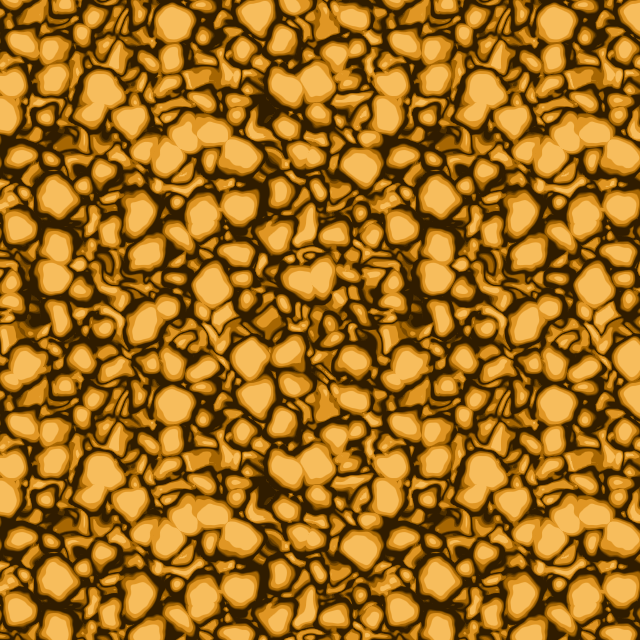
Write a Shadertoy shader that draws this texture.

```glsl
// Amber pebbles packed in dark, wiggly crevices, cut into six flat tones.
// One height field holds warped discs with moats over folded gradient noise;
// all of its parts repeat with the same tile, so the pattern is seamless.

const float TILE = 0.597;          // tile size in canvas heights
const float PEBBLE_CELLS = 10.0;   // pebble grid cells per tile
const float SHARD_CELLS = 18.0;    // folded noise cells per tile
const float WARP_CELLS = 13.0;     // warp noise cells per tile
const float SHARD_WARP = 0.035;    // bending of the shards, in tiles
const float PEBBLE_WARP = 0.020;   // bending of the pebbles, in tiles
const float MIN_RADIUS = 0.06;     // pebble radii, in grid cells
const float MAX_RADIUS = 0.41;
const float PEBBLE_SLOPE = 3.4;    // steepness of the pebble sides
const float MOAT_DEPTH = 0.5;
const float MOAT_INNER = -0.20;    // moat fade, in cells from the pebble top
const float MOAT_OUTER = -0.34;

// Heights at which each next tone begins
const float DEEP_LEVEL = 0.08;
const float BROWN_LEVEL = 0.13;
const float OCHRE_LEVEL = 0.185;
const float AMBER_LEVEL = 0.34;
const float TOP_LEVEL = 0.65;

const vec3 CREVICE = vec3(0.19, 0.11, 0.00);
const vec3 DEEP    = vec3(0.31, 0.19, 0.00);
const vec3 BROWN   = vec3(0.48, 0.29, 0.00);
const vec3 OCHRE   = vec3(0.65, 0.40, 0.01);
const vec3 AMBER   = vec3(0.88, 0.59, 0.14);
const vec3 HONEY   = vec3(0.97, 0.74, 0.36);

float hash(vec2 p) {
    return fract(sin(dot(p, vec2(127.1, 311.7))) * 43758.5453);
}

// Slope of one lattice corner, wrapped at the period
float corner(vec2 cell, vec2 offset, float period, float seed) {
    float angle = 6.28319 * hash(mod(cell, period) + seed);
    return dot(vec2(cos(angle), sin(angle)), offset);
}

// Periodic gradient noise, roughly -1 to 1
float noise(vec2 tilePos, float period, float seed) {
    vec2 p = tilePos * period;
    vec2 i = floor(p), f = p - i;
    vec2 u = f * f * f * (f * (f * 6.0 - 15.0) + 10.0);
    vec2 e = vec2(1.0, 0.0);
    float low = mix(corner(i, f, period, seed),
                    corner(i + e.xy, f - e.xy, period, seed), u.x);
    float high = mix(corner(i + e.yx, f - e.yx, period, seed),
                     corner(i + e.xx, f - e.xx, period, seed), u.x);
    return 1.6 * mix(low, high, u.y);
}

// Signed distance into the nearest pebble top, in grid cells
float pebbles(vec2 tilePos) {
    vec2 p = tilePos * PEBBLE_CELLS;
    vec2 base = floor(p);
    float inside = -2.0;
    for (int y = -1; y <= 1; y++) {
        for (int x = -1; x <= 1; x++) {
            vec2 cell = base + vec2(x, y);
            vec2 id = mod(cell, PEBBLE_CELLS);
            vec2 jitter = vec2(hash(id + 3.7), hash(id + 41.3));
            vec2 centre = cell + mix(vec2(0.1), vec2(0.9), jitter);
            float radius = mix(MIN_RADIUS, MAX_RADIUS, hash(id + 87.9));
            inside = max(inside, radius - length(p - centre));
        }
    }
    return inside;
}

float height(vec2 t) {
    vec2 bend = vec2(noise(t, WARP_CELLS, 11.3), noise(t, WARP_CELLS, 57.1));

    // Pebbles with slightly rough rims
    float inside = pebbles(t + PEBBLE_WARP * bend);
    inside += 0.05 * noise(t, 2.0 * SHARD_CELLS, 23.9);
    float stone = TOP_LEVEL + PEBBLE_SLOPE * inside;

    // Shards parted by the zero lines of the noise
    vec2 q = t + SHARD_WARP * bend.yx;
    float shard = abs(noise(q, SHARD_CELLS, 71.7)
                      + 0.3 * noise(q, 2.0 * SHARD_CELLS, 5.3));

    float moat = MOAT_DEPTH * smoothstep(MOAT_OUTER, MOAT_INNER, inside);
    return max(stone, shard - moat);
}

void mainImage(out vec4 fragColor, in vec2 fragCoord) {
    vec2 uv = fragCoord / iResolution.y;
    float h = height(uv / TILE);
    float soft = 0.6 * fwidth(h) + 0.0001;

    // Flat tones with smoothed borders
    vec3 color = CREVICE;
    color = mix(color, DEEP,  smoothstep(-soft, soft, h - DEEP_LEVEL));
    color = mix(color, BROWN, smoothstep(-soft, soft, h - BROWN_LEVEL));
    color = mix(color, OCHRE, smoothstep(-soft, soft, h - OCHRE_LEVEL));
    color = mix(color, AMBER, smoothstep(-soft, soft, h - AMBER_LEVEL));
    color = mix(color, HONEY, smoothstep(-soft, soft, h - TOP_LEVEL));
    fragColor = vec4(color, 1.0);
}
```
